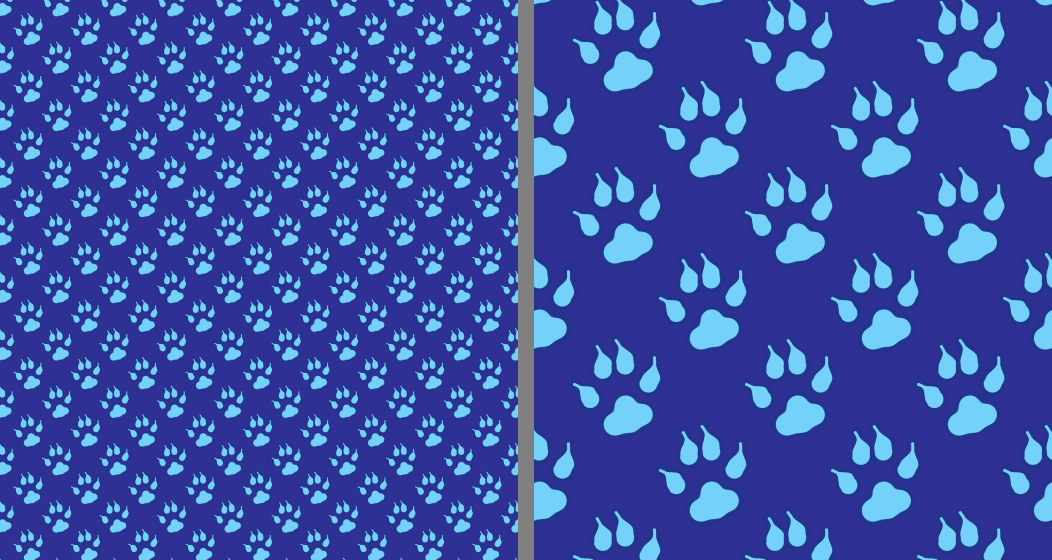
Left: the whole. Right: its middle third, enlarged.
Reproduce this pattern procedurally as a Shadertoy shader.

```glsl
// Tapered toe running from its round base to a thin, slightly bent claw tip
float toe(vec2 p, vec2 base, vec2 tip) {
    vec2 axis = tip - base;
    float h = clamp(dot(p - base, axis) / dot(axis, axis), 0.0, 1.0);
    vec2 side = normalize(vec2(-axis.y, axis.x));
    vec2 spine = base + axis * h - side * 0.05 * h * (1.0 - h);
    return length(p - spine) - mix(0.052, 0.009, smoothstep(0.2, 0.8, h));
}

float smoothMin(float a, float b, float k) {
    float h = max(k - abs(a - b), 0.0) / k;
    return min(a, b) - h * h * k * 0.25;
}

// Lobed main pad, leaning down to the left
float pad(vec2 p) {
    float d = length(p - vec2(-0.075, -0.062)) - 0.065;
    d = smoothMin(d, length(p - vec2(0.015, -0.050)) - 0.060, 0.05);
    d = smoothMin(d, length(p - vec2(-0.012, 0.042)) - 0.064, 0.05);
    return smoothMin(d, length(p - vec2(0.083, -0.005)) - 0.062, 0.04);
}

float paw(vec2 p) {
    // Each toe: base xy, claw tip xy
    vec4 toes[4] = vec4[4](
        vec4(-0.218, 0.085, -0.310, 0.170),
        vec4(-0.145, 0.255, -0.178, 0.390),
        vec4(-0.015, 0.280, -0.068, 0.425),
        vec4( 0.120, 0.175,  0.155, 0.325));
    float d = pad(p);
    for (int i = 0; i < 4; i++) d = min(d, toe(p, toes[i].xy, toes[i].zw));
    return d;
}

void mainImage(out vec4 fragColor, in vec2 fragCoord) {
    // One unit is the spacing between paws in a row
    float pixel = 9.03 / iResolution.x;
    vec2 p = fragCoord * pixel;

    // Two interleaved square grids make the half-drop layout
    vec2 pawMiddle = vec2(-0.07, 0.15);
    float d = 1.0;
    for (int i = 0; i < 2; i++) {
        vec2 cell = p - vec2(0.055, 0.604) - pawMiddle + 0.5 * float(i);
        d = min(d, paw(fract(cell) - 0.5 + pawMiddle));
    }

    vec3 indigo = vec3(0.18, 0.19, 0.58);
    vec3 rim = vec3(0.14, 0.20, 0.55);
    vec3 sky = vec3(0.45, 0.82, 0.98);

    // Faint darker rim around each paw, then the paw itself
    vec3 color = mix(rim, indigo, smoothstep(0.015, 0.035, d));
    color = mix(sky, color, smoothstep(-0.7 * pixel, 0.7 * pixel, d));
    fragColor = vec4(color, 1.0);
}
```
